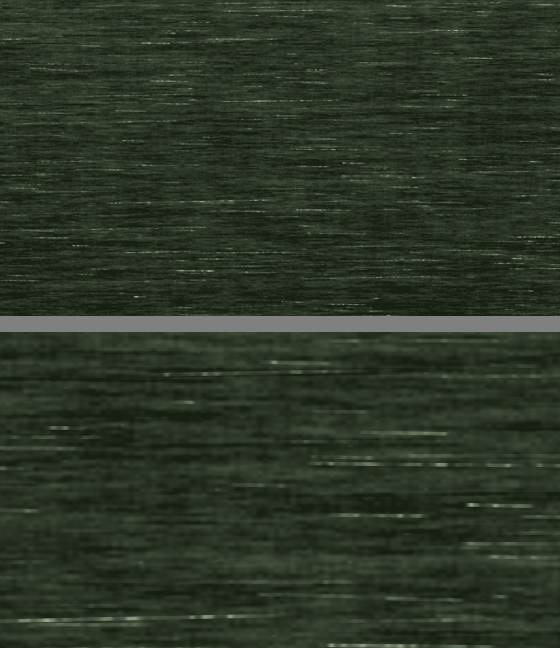
Top: the whole. Bottom: its middle third, enlarged.
Reproduce this texture procedurally as a Shadertoy shader.

```glsl
// Dark green brushed metal with fine horizontal grain and broken pale scratches.

float hash(vec2 p) {
    return fract(sin(dot(p, vec2(127.1, 311.7))) * 43758.5453);
}

float noise(vec2 p) {
    vec2 cell = floor(p);
    vec2 f = fract(p);
    f = f * f * (3.0 - 2.0 * f);
    float low = mix(hash(cell), hash(cell + vec2(1.0, 0.0)), f.x);
    float high = mix(hash(cell + vec2(0.0, 1.0)), hash(cell + vec2(1.0, 1.0)), f.x);
    return mix(low, high, f.y);
}

// Shear that makes horizontal features climb by the given slope
vec2 tilt(vec2 p, float slope) {
    return vec2(p.x, p.y - slope * p.x);
}

// Signed noise stretched along the brushing direction
float streaks(vec2 p, vec2 frequency, float seed) {
    return noise(p * frequency + seed) - 0.5;
}

// Thin strokes, at most one in each cell of a staggered grid
float scratches(vec2 p, float rows, float span, float density, float seed, float pixel) {
    float row = floor(p.y * rows);
    float along = p.x / span + 17.0 * hash(vec2(row, seed));
    vec2 id = vec2(floor(along), row) + seed;
    float center = mix(0.25, 0.75, hash(id + 3.7));
    float dist = abs(fract(p.y * rows) - center) / rows;
    float halfWidth = 0.0018;
    float line = 1.0 - smoothstep(halfWidth - pixel * 0.5, halfWidth + pixel * 0.7, dist);
    float x = fract(along);
    float start = 0.45 * hash(id + 8.1);
    float end = 1.0 - 0.45 * hash(id + 5.3);
    float ends = smoothstep(start, start + 0.08, x) * (1.0 - smoothstep(end - 0.08, end, x));
    float strength = mix(0.3, 1.0, pow(hash(id + 1.9), 2.0));
    return line * ends * strength * step(hash(id), density);
}

// Uneven sparkle that breaks a scratch into short glints
float glints(vec2 p, float seed) {
    float fine = noise(vec2(p.x * 150.0, p.y * 60.0) + seed);
    float coarse = noise(vec2(p.x * 22.0, p.y * 40.0) + seed);
    return 0.22 + 1.3 * fine * fine * smoothstep(0.15, 0.7, coarse);
}

vec3 metalColor(float tone) {
    return vec3(tone, tone * 1.08 + 0.024, tone * 0.96 - 0.017);
}

void mainImage(out vec4 fragColor, in vec2 fragCoord) {
    vec2 p = fragCoord / iResolution.y;
    float pixel = 1.0 / iResolution.y;
    float aspect = iResolution.x / iResolution.y;

    // Broad light: brighter toward the upper left
    float tone = 0.156 + 0.036 * (p.y - 0.5) - 0.014 * (p.x / aspect - 0.5);
    tone += 0.030 * streaks(tilt(p, 0.01), vec2(1.4, 9.0), 4.0);

    // Brushed grain, from wide bands to short dashes
    tone += 0.040 * streaks(tilt(p, 0.015), vec2(2.5, 42.0), 11.0);
    tone += 0.062 * streaks(tilt(p, -0.012), vec2(5.0, 100.0), 23.0);
    tone += 0.085 * streaks(tilt(p, 0.004), vec2(14.0, 175.0), 37.0);
    tone += 0.080 * streaks(p, vec2(45.0, 230.0), 51.0);
    tone += 0.060 * streaks(p, vec2(170.0, 210.0), 67.0);

    // Dark grooves
    tone -= 0.065 * scratches(tilt(p, 0.012), 55.0, 0.45, 0.40, 71.0, pixel);
    tone -= 0.060 * scratches(tilt(p, -0.010), 62.0, 0.30, 0.35, 83.0, pixel);
    tone = max(tone, 0.092);

    // Pale scratches in layers of differing slope and length
    for (int i = 0; i < 5; i++) {
        float layer = float(i);
        float seed = 13.0 + 29.0 * layer;
        float slope = mix(-0.020, 0.020, layer / 4.0);
        float rows = 68.0 - 11.0 * layer;
        float span = 0.12 + 0.13 * layer;
        vec2 q = tilt(p, slope);
        tone += 0.36 * scratches(q, rows, span, 0.21, seed, pixel) * glints(q, seed);
    }

    // Rare tiny flecks
    vec2 fleckGrid = vec2(50.0, 130.0);
    float fleck = smoothstep(0.94, 1.0, noise(p * fleckGrid + 91.0));
    tone += 0.08 * fleck;

    fragColor = vec4(metalColor(tone), 1.0);
}
```
